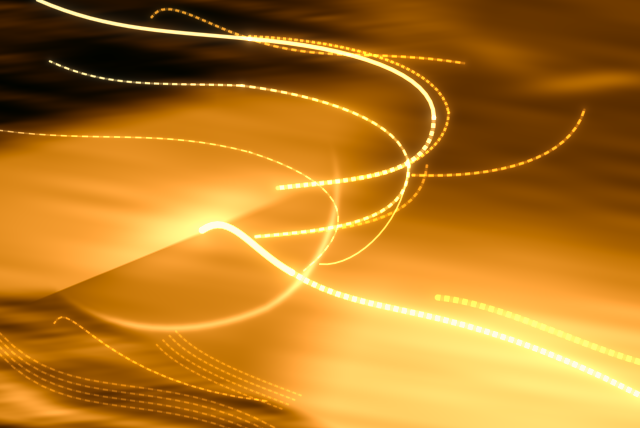
Give the GLSL for this background, as a Shadertoy shader.

```glsl
// Amber light trails over blurred, glowing fields of gold and brown.
// A heat field of soft edges and noise is coloured, then dashed cubic
// curves are added as trails. The canvas is 100 units wide.

float hash(vec2 p) {
    vec3 q = fract(p.xyx * 0.1031);
    q += dot(q, q.yzx + 33.33);
    return fract((q.x + q.y) * q.z);
}

float noise(vec2 p) {
    vec2 i = floor(p), f = fract(p);
    f = f * f * (3.0 - 2.0 * f);
    return mix(mix(hash(i), hash(i + vec2(1, 0)), f.x),
               mix(hash(i + vec2(0, 1)), hash(i + 1.0), f.x), f.y);
}

float blob(vec2 p, vec2 centre, vec2 radius, float slope) {
    p -= centre;
    p.y -= slope * p.x;
    p /= radius;
    return exp(-dot(p, p));
}

// Cubic curve with control points in columns: distance and arc length
vec2 curve(vec2 p, mat4x2 path) {
    vec2 nearest = vec2(1e3, 0), start = path[0];
    float run = 0.0;
    for (int i = 1; i <= 16; i++) {
        float t = float(i) / 16.0, s = 1.0 - t;
        vec2 end = path * vec4(s*s*s, 3.0*s*s*t, 3.0*s*t*t, t*t*t);
        vec2 edge = end - start;
        float h = clamp(dot(p - start, edge) / dot(edge, edge), 0.0, 1.0);
        float dist = length(p - start - edge * h), len = length(edge);
        if (dist < nearest.x) nearest = vec2(dist, run + h * len);
        run += len;
        start = end;
    }
    return nearest;
}

// Brightness of a trail; dash is pulses per unit (0 = solid)
float trail(vec2 p, float width, float dash, mat4x2 path) {
    vec2 n = curve(p, path);
    float aa = 100.0 / iResolution.x;
    float core = 1.0 - smoothstep(max(width - aa, 0.0), width + aa, n.x);
    float pulse = 0.5 + 0.5 * cos(6.2832 * n.y * dash);
    return core * mix(0.25, 1.0, smoothstep(0.2, 0.6, pulse))
         + 0.22 * exp(-n.x / (width * 2.5));
}

float heatField(vec2 p) {
    float streaks = noise(vec2(p.x * 0.06, p.y * 0.5 + p.x * 0.08));
    float fine = noise(vec2(p.x * 0.12, p.y * 1.4 - p.x * 0.15));

    // Right side: brown above, bright gold below, pale wisps
    float heat = mix(0.86, 0.32, smoothstep(14.0, 49.0, p.y + 0.15 * (p.x - 60.0)));
    heat += 0.1 * blob(p, vec2(84, 8), vec2(25, 12), -0.3);
    heat += 0.22 * blob(p, vec2(92, 54), vec2(10, 1.6), 0.1);
    heat += 0.16 * blob(p, vec2(78, 58), vec2(9, 2.5), -0.3);

    // Left side: orange sheet with a hot spot
    float sheet = 0.56 + 0.2 * blob(p, vec2(27, 31), vec2(38, 15), 0.1);
    sheet += 0.24 * blob(p, vec2(31, 31.5), vec2(13, 5), 0.35);
    heat = mix(sheet, heat, smoothstep(44.0, 64.0, p.x + 0.4 * (30.0 - p.y)));

    // Shadow under the slanting fold
    float fold = 20.0 + 0.41 * (p.x - 5.9) - p.y;
    float soft = 0.2 + 0.04 * max(p.x - 25.0, 0.0);
    heat -= 0.23 * smoothstep(-soft, soft, fold) * exp(-max(fold, 0.0) / 7.0)
          * (1.0 - smoothstep(32.0, 54.0, p.x));

    // Dark upper band and lower-left corner
    float rim = p.y - 45.0 - 0.25 * min(p.x, 34.0);
    float night = mix(0.07, 0.28, smoothstep(25.0, 65.0, p.x)) + 0.16 * streaks * fine;
    heat = mix(heat, night, smoothstep(-4.0, 3.5, rim) * (1.0 - smoothstep(48.0, 78.0, p.x)));
    float corner = min(21.5, 25.8 - 0.5 * p.x) - p.y;
    heat = mix(heat, 0.25 + 0.3 * streaks + 0.1 * fine, smoothstep(-1.0, 2.5, corner));
    heat += 0.2 * blob(p, vec2(4, 5), vec2(9, 2.5), -0.5);
    return heat + 0.08 * (streaks - 0.5);
}

void mainImage(out vec4 fragColor, in vec2 fragCoord) {
    vec2 p = fragCoord / iResolution.x * 100.0;
    float heat = heatField(p);

    // Wide glowing bowl
    float bowl = min(curve(p, mat4x2(7.8,22.6, 16,14, 31,14, 41.7,18.8)).x,
                     curve(p, mat4x2(41.7,18.8, 51,24, 55,36, 51.4,45.4)).x);
    heat += (0.2 * exp(-bowl * bowl * 3.0) + 0.08 * exp(-bowl * 0.6))
          * (1.0 - smoothstep(30.0, 46.0, p.y)) * smoothstep(7.0, 20.0, p.x);
    heat = max(heat, 0.0);
    vec3 color = vec3(1.4 * heat - 0.05, 0.95 * pow(heat, 1.35), 1.2 * heat - 0.68);
    color = clamp(color, 0.0, 1.0);

    // White-hot sweeping trails
    float hot = trail(p, 0.28, 0.0, mat4x2(5.9,66.9, 17,62, 27,62, 39,60.8))
        + trail(p, 0.3, 0.0, mat4x2(39,60.8, 55,59.5, 67.8,55.5, 67.8,48.5))
        + trail(p, 0.32, 0.8, mat4x2(67.8,48.5, 67.8,39, 56,39, 43.4,37.5))
        + trail(p, 0.15, 0.7, mat4x2(7.8,57.3, 17,53, 25,54, 37.8,53.5))
        + trail(p, 0.18, 0.6, mat4x2(37.8,53.5, 50,52, 63,48, 63.9,41))
        + trail(p, 0.22, 0.7, mat4x2(63.9,41, 64,32, 52,31, 40,29.9))
        + trail(p, 0.5, 0.0, mat4x2(31.6,30.9, 36,34, 39,28, 45.6,24.3))
        + trail(p, 0.42, 0.75, mat4x2(45.6,24.3, 58,16.5, 69,21, 100,5.1));
    hot += 0.5 * (trail(p, 0.08, 0.6, mat4x2(0,46.5, 15,44.5, 25,46.8, 39,43.1))
        + trail(p, 0.08, 0.6, mat4x2(39,43.1, 52,39, 58,33, 47.5,24.6))
        + trail(p, 0.08, 0.0, mat4x2(63.8,42, 64,33, 56,25, 50,25.6)));

    // Dashed amber trails
    float amber = trail(p, 0.2, 1.1, mat4x2(39,61.2, 56,60.5, 69,56, 70.1,49.3))
        + trail(p, 0.2, 1.1, mat4x2(70.1,49.3, 70,44, 64,40, 56,39.1))
        + trail(p, 0.2, 0.9, mat4x2(23.7,64.2, 26,67.5, 31,63.5, 39,60.8))
        + trail(p, 0.18, 0.7, mat4x2(39,60.8, 50,57, 58,59.3, 72.5,57))
        + trail(p, 0.2, 0.7, mat4x2(64.5,39.5, 78,39, 89,42, 91.3,49.7));
    amber += 0.6 * (trail(p, 0.45, 0.7, mat4x2(68.4,20.4, 78,19.5, 89,13.5, 100,10.3))
        + trail(p, 0.2, 0.8, mat4x2(66.7,41, 66,32, 54,31, 41,29.9))
        + trail(p, 0.12, 0.8, mat4x2(8.5,16.4, 11,21, 16,7, 41.7,4.2)));
    for (float k = 0.0; k < 4.0; k++)
        amber += 0.35 * trail(p + vec2(0, k * 1.1), 0.13, 0.7, mat4x2(0,14.8, 11,3, 25,10, 43,0))
            + 0.3 * trail(p - k * vec2(1, 0.7), 0.12, 1.0, mat4x2(24.5,13, 28,9, 36,6, 44,3));

    color += vec3(1.0, 0.9, 0.6) * hot + vec3(0.75, 0.5, 0.14) * amber;
    fragColor = vec4(min(color, vec3(1.0, 0.99, 0.9)), 1.0);
}
```
